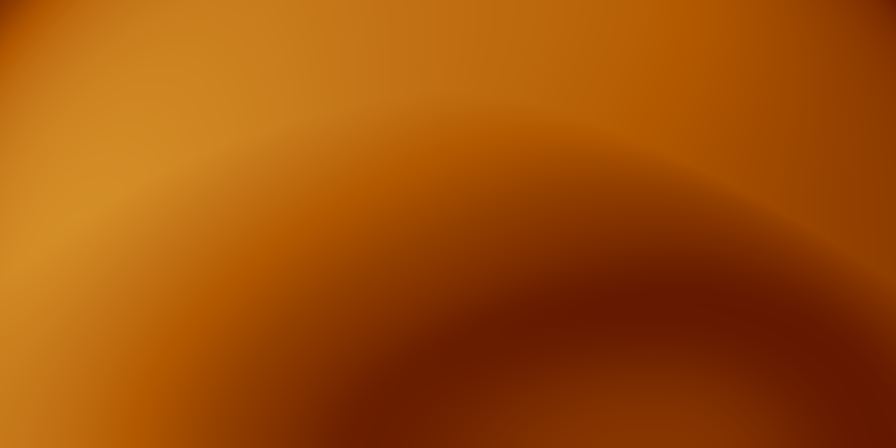
Write a Shadertoy shader that draws this background.

```glsl
const vec2 ARCH_CENTER = vec2(1.458, -0.04);
const float ARCH_HEIGHT = 0.39;
const float ARCH_LEFT = 0.73;
const float ARCH_RIGHT = 0.54;
const vec2 SHADOW_REACH = vec2(1.97, 1.35);   // left, right
const vec2 SHADOW_POWER = vec2(0.65, 1.6);    // left, right
const float SHADOW_END = 1.3;
const float INNER_GLOW = 0.28;
const int STOPS = 6;
const vec3 AMBER[STOPS] = vec3[STOPS](
    vec3(0.39, 0.095, 0.00),
    vec3(0.49, 0.18, 0.00),
    vec3(0.58, 0.25, 0.00),
    vec3(0.70, 0.35, 0.00),
    vec3(0.77, 0.46, 0.09),
    vec3(0.845, 0.58, 0.17));

vec3 amberRamp(float tone) {
    float t = clamp(tone, 0.0, 1.0) * float(STOPS - 1);
    vec3 color = AMBER[0];
    for (int i = 1; i < STOPS; i++) {
        color = mix(color, AMBER[i], clamp(t - float(i - 1), 0.0, 1.0));
    }
    return color;
}

// Broad light fading to the right, with darkened upper corners
float backLight(vec2 p) {
    float light = 1.1 - 0.37 * p.x - 0.14 * exp(-6.0 * p.x);
    float bump = (p.x - 1.45) / 0.4;
    light += 0.07 * exp(-bump * bump) * smoothstep(0.5, 1.0, p.y);
    float fromTop = 1.0 - p.y;
    light -= 0.72 * exp(-(p.x + fromTop) / 0.2);
    light -= 0.33 * exp(-(2.0 - p.x + fromTop) / 0.11);
    return max(light, 0.0);
}

// Elliptical radius: 1 along the darkest line of the arch
float archRadius(vec2 q) {
    float halfWidth = mix(ARCH_LEFT, ARCH_RIGHT, smoothstep(-0.15, 0.15, q.x));
    return length(q / vec2(halfWidth, ARCH_HEIGHT));
}

// Share of light left outside the dark line, softer to the left
float archShade(float radius, float side) {
    float reach = mix(SHADOW_REACH.x, SHADOW_REACH.y, side);
    float s = (radius - 1.0) / (reach - 1.0);
    s = 0.5 * (s + sqrt(s * s + 0.01));
    float power = mix(SHADOW_POWER.x, SHADOW_POWER.y, side);
    return pow(min(s / SHADOW_END, 1.0), power);
}

void mainImage(out vec4 fragColor, in vec2 fragCoord) {
    vec2 p = fragCoord / iResolution.xy * vec2(2.0, 1.0);
    vec2 q = p - ARCH_CENTER;
    float radius = archRadius(q);
    float side = smoothstep(-0.57, 0.52, q.x);

    float tone = backLight(p) * archShade(radius, side);
    tone += INNER_GLOW * (1.0 - smoothstep(0.15, 0.95, radius));
    fragColor = vec4(amberRamp(tone), 1.0);
}
```
